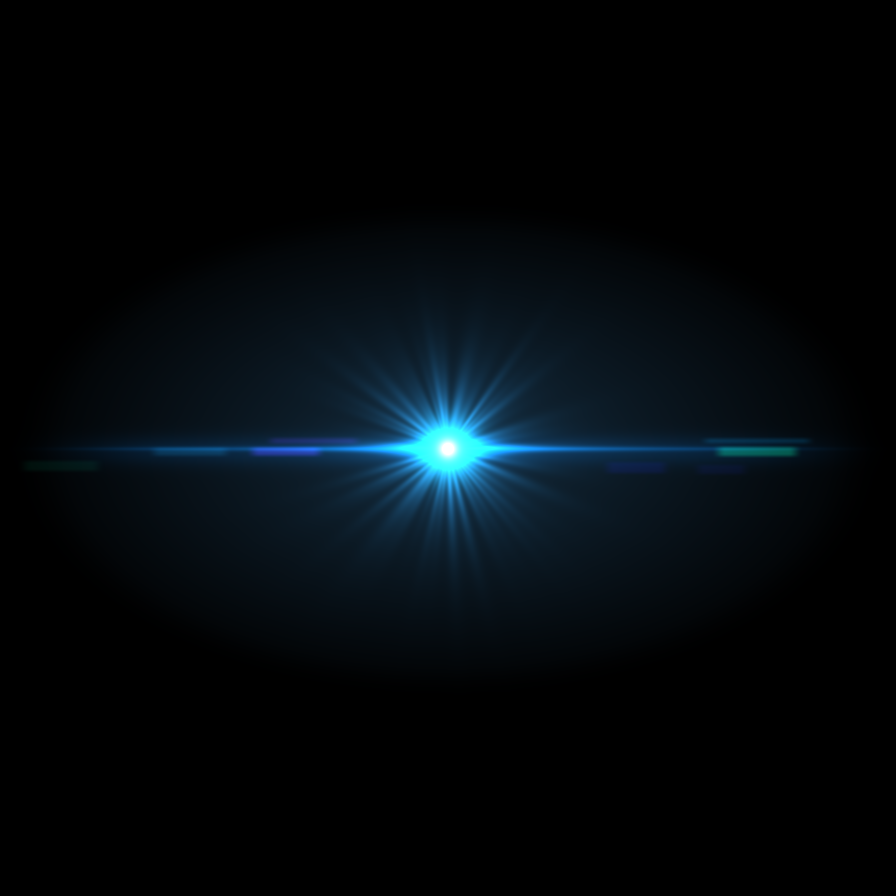
Give the GLSL for this background, as a Shadertoy shader.

```glsl
// Blue anamorphic lens flare on black: an oval halo, a hot core with fine
// rays, and a horizontal streak carrying faint coloured ghost bars.
// Each light is a falloff of distance; all are added together.

const vec2  CENTER      = vec2(0.5, 0.499);
const vec2  HALO_RADII  = vec2(0.50, 0.285);
const vec3  HALO_COLOR  = vec3(0.076, 0.165, 0.235);
const vec3  GLOW_COLOR  = vec3(0.14, 0.58, 0.90);
const vec3  CYAN_COLOR  = vec3(0.05, 0.62, 0.65);
const vec3  WHITE_COLOR = vec3(0.95, 0.70, 0.60);
const vec3  BEAM_COLOR  = vec3(0.02, 0.52, 0.95);
const vec3  HAZE_COLOR  = vec3(0.00, 0.085, 0.17);
const float GLOW_REACH  = 0.030;
const float CYAN_RADIUS = 0.029;
const float WHITE_RADIUS = 0.010;
const float RAY_STRENGTH = 0.42;
const float BEAM_REACH  = 0.115;
const float BEAM_WIDTH  = 0.0032;
const float HAZE_WIDTH  = 0.016;
const float BAR_SOFTNESS = 0.005;

// Ghost bars: centre x, centre y, half width, half height
const int BAR_COUNT = 8;
const vec4 BARS[BAR_COUNT] = vec4[](
    vec4(-0.432, -0.019, 0.043, 0.0035),
    vec4(-0.288, -0.003, 0.042, 0.0025),
    vec4(-0.181, -0.003, 0.039, 0.0025),
    vec4(-0.150,  0.009, 0.050, 0.0010),
    vec4( 0.345, -0.003, 0.045, 0.0030),
    vec4( 0.345,  0.009, 0.060, 0.0005),
    vec4( 0.210, -0.021, 0.034, 0.0040),
    vec4( 0.305, -0.023, 0.028, 0.0030));
const vec3 BAR_COLORS[BAR_COUNT] = vec3[](
    vec3(0.00, 0.06, 0.04), vec3(0.01, 0.09, 0.13),
    vec3(0.10, 0.06, 0.32), vec3(0.06, 0.02, 0.15),
    vec3(0.00, 0.27, 0.17), vec3(0.00, 0.10, 0.15),
    vec3(0.01, 0.01, 0.10), vec3(0.01, 0.01, 0.07));

float bell(float x, float width) {
    float t = x / width;
    return exp(-t * t);
}

// Layered sines around the centre; whole frequencies avoid a seam
float rayPattern(float angle) {
    float fine  = sin(angle * 23.0 + 2.0 * sin(angle * 5.0 + 0.7));
    float broad = sin(angle * 11.0 + 1.5 * sin(angle * 3.0 + 2.1));
    float sharp = sin(angle * 41.0 + 1.3 * sin(angle * 7.0));
    return 0.45 * fine + 0.35 * broad + 0.20 * sharp;
}

vec3 halo(vec2 p) {
    float rim = max(1.0 - length(p / HALO_RADII), 0.0);
    return HALO_COLOR * rim * smoothstep(0.0, 0.16, rim);
}

vec3 core(vec2 p) {
    float r = length(p);
    float angle = atan(p.y, p.x + 1e-6);
    float rays = rayPattern(angle) * smoothstep(0.015, 0.05, r);
    float glow = 1.9 * exp(-r / (GLOW_REACH * (1.0 + 0.18 * rays)));
    return GLOW_COLOR * glow * (1.0 + RAY_STRENGTH * rays)
         + CYAN_COLOR * bell(r, CYAN_RADIUS)
         + WHITE_COLOR * bell(r, WHITE_RADIUS);
}

vec3 streak(vec2 p) {
    float x = abs(p.x);
    float edgeFade = smoothstep(0.50, 0.30, x);
    float width = BEAM_WIDTH + 0.010 * bell(x, 0.055);
    float beam = 1.15 * exp(-x / BEAM_REACH) * bell(p.y, width);
    float haze = bell(p.y + 0.002, HAZE_WIDTH) * (0.65 + 0.6 * exp(-x / 0.15));
    float thread = 0.10 * bell(p.y, 0.002);
    return (BEAM_COLOR * (beam + thread) + HAZE_COLOR * haze) * edgeFade;
}

vec3 ghostBars(vec2 p) {
    vec3 light = vec3(0.0);
    for (int i = 0; i < BAR_COUNT; i++) {
        vec2 d = abs(p - BARS[i].xy) - BARS[i].zw;
        float across = smoothstep(BAR_SOFTNESS, -0.001, d.y);
        float along = smoothstep(0.006, -0.010, d.x);
        light += BAR_COLORS[i] * across * along;
    }
    return light;
}

void mainImage(out vec4 fragColor, in vec2 fragCoord) {
    vec2 p = fragCoord / iResolution.xy - CENTER;
    vec3 color = halo(p) + core(p) + streak(p) + ghostBars(p);
    fragColor = vec4(clamp(color, 0.0, 1.0), 1.0);
}
```
